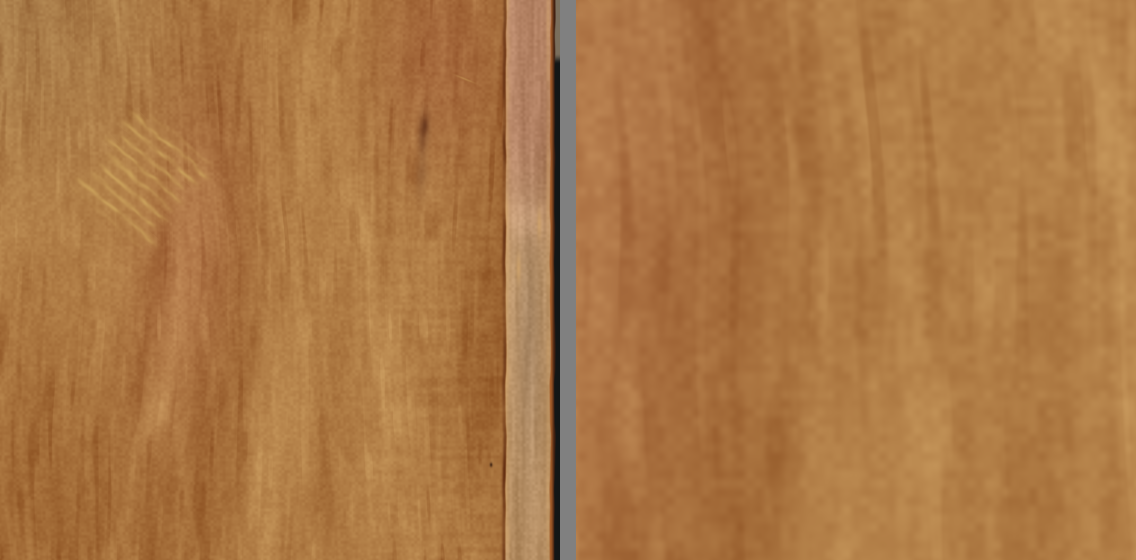
Left, the full canvas; right, a detail of the centre.
A three.js fragment shader for this texture:

```glsl
varying vec2 vUv;

#define DARK_WOOD vec3(0.565, 0.335, 0.145)
#define LIGHT_WOOD vec3(0.775, 0.590, 0.355)
#define ROSE_TINT vec3(0.010, -0.014, 0.016)
#define SCRATCH_COLOR vec3(0.800, 0.640, 0.360)
#define GAP_COLOR vec3(0.075, 0.085, 0.085)
#define BOARD_EDGE 0.904
#define STRIP_EDGE 0.983
#define GAP_EDGE 0.991
#define GRAIN_CONTRAST 0.50
#define STREAK_CONTRAST 0.22
#define SCRATCH_SPACING 0.0215
#define SOFT 0.0018

float hash(vec2 p) {
  vec3 q = fract(vec3(p.xyx) * 0.1031);
  q += dot(q, q.yzx + 33.33);
  return fract((q.x + q.y) * q.z);
}

float noise(vec2 p) {
  vec2 cell = floor(p), f = fract(p);
  f = f * f * (3.0 - 2.0 * f);
  return mix(mix(hash(cell), hash(cell + vec2(1.0, 0.0)), f.x),
             mix(hash(cell + vec2(0.0, 1.0)), hash(cell + 1.0), f.x), f.y);
}

// Soft elliptical patch; lean shifts x with height
float patchAt(vec2 p, vec2 center, vec2 radius, float lean) {
  vec2 d = p - center;
  d.x -= lean * d.y;
  d /= radius;
  return exp(-dot(d, d));
}

// Vertical fibres at three scales, centred on zero
float fibres(vec2 p) {
  float g = 0.32 * noise(p * vec2(26.0, 3.5));
  g += 0.36 * noise(p * vec2(64.0, 8.0) + 17.0);
  g += 0.32 * noise(p * vec2(140.0, 17.0) + 41.0);
  return g - 0.5;
}

// Sparse broken streaks: pale ones positive, dark ones negative
float streaks(vec2 p) {
  float pale = smoothstep(0.66, 0.92, noise(p * vec2(105.0, 12.0) + 73.0));
  float dark = smoothstep(0.64, 0.92, noise(p * vec2(88.0, 10.0) + 29.0));
  float zone = noise(p * vec2(9.0, 5.0) + 11.0);
  return 0.75 * pale * (1.2 - zone) - 1.2 * dark * (0.2 + zone);
}

// Broad light and dark figure of the board
float figure(vec2 p) {
  float t = 0.50 + 0.03 * sin(p.x * 31.0 + 2.0 * sin(p.y * 3.0));
  t -= 0.19 * patchAt(p, vec2(0.395, 0.45), vec2(0.055, 0.60), 0.06);
  t -= 0.18 * patchAt(p, vec2(0.395, 0.87), vec2(0.020, 0.13), 0.05);
  t -= 0.24 * patchAt(p, vec2(0.252, 0.38), vec2(0.022, 0.24), 0.12);
  t += 0.15 * patchAt(p, vec2(0.305, 0.42), vec2(0.036, 0.26), 0.13);
  t -= 0.19 * patchAt(p, vec2(0.08, 0.08), vec2(0.20, 0.22), 0.0);
  t += 0.10 * patchAt(p, vec2(0.06, 0.75), vec2(0.20, 0.30), 0.0);
  t += 0.25 * patchAt(p, vec2(0.50, 0.25), vec2(0.055, 0.42), 0.06);
  t += 0.20 * patchAt(p, vec2(0.68, 0.32), vec2(0.10, 0.40), 0.0);
  t += 0.14 * patchAt(p, vec2(0.57, 0.90), vec2(0.06, 0.25), 0.1);
  t -= 0.20 * patchAt(p, vec2(0.88, 0.55), vec2(0.07, 0.50), 0.0);
  t -= 0.16 * patchAt(p, vec2(0.77, 0.95), vec2(0.10, 0.20), 0.0);
  // Pale arch around a darker heart
  vec2 arch = (p - vec2(0.285, 0.06)) / vec2(0.048, 0.21);
  float rim = length(arch) - 1.0;
  t += 0.16 * exp(-rim * rim * 30.0) - 0.24 * exp(-dot(arch, arch) * 1.8);
  return t;
}

vec3 board(vec2 p) {
  vec2 bent = p + vec2(0.010 * sin(p.y * 5.0 + p.x * 7.0), 0.0);
  bent.x += 0.006 * (noise(p * vec2(7.0, 9.0)) - 0.5);
  float t = figure(bent) + GRAIN_CONTRAST * fibres(bent) + STREAK_CONTRAST * streaks(bent);
  // Irregular cross ripple, strongest on the right
  float ripple = noise(p * vec2(14.0, 115.0)) - 0.5;
  t += 0.17 * ripple * smoothstep(0.45, 0.85, p.x) * smoothstep(1.0, 0.5, p.y);
  // Fine mottling
  t += 0.19 * (noise(p * 190.0) - 0.5) + 0.10 * (noise(p * 90.0 + 31.0) - 0.5);
  vec3 color = mix(DARK_WOOD, LIGHT_WOOD, clamp(t, -0.25, 1.15));
  float rose = patchAt(p, vec2(0.79, 0.90), vec2(0.12, 0.20), 0.0)
             + patchAt(p, vec2(0.34, 0.55), vec2(0.10, 0.30), 0.1);
  color += ROSE_TINT * rose;
  color += vec3(-0.02, 0.01, 0.025) * patchAt(p, vec2(0.0, 1.0), vec2(0.30), 0.0);
  // Knot with a fading tail
  float knot = 0.75 * patchAt(bent, vec2(0.760, 0.768), vec2(0.008, 0.030), 0.0)
             + 0.35 * patchAt(bent, vec2(0.760, 0.690), vec2(0.009, 0.040), 0.0);
  color = mix(color, vec3(0.34, 0.16, 0.08), knot * (0.6 + 0.5 * noise(p * vec2(150.0, 45.0))));
  return mix(color, vec3(0.20, 0.10, 0.05), 0.8 * patchAt(p, vec2(0.877, 0.170), vec2(0.0025, 0.004), 0.0));
}

// Parallel scuffs with ragged ends, plus one short nick
float scratches(vec2 p) {
  vec2 d = p - vec2(0.253, 0.685);
  vec2 q = vec2(dot(d, vec2(0.76, -0.65)), dot(d, vec2(0.65, 0.76)));
  q.y += 0.006 * (noise(q * 40.0 + 5.0) - 0.5);
  float row = q.y / SCRATCH_SPACING;
  float id = floor(row);
  float stroke = exp(-pow((fract(row) - 0.5) / 0.20, 2.0));
  float reach = 0.082 + 0.024 * hash(vec2(id + 20.0, 3.0));
  float extent = 1.0 - smoothstep(reach - 0.030, reach, abs(q.x + 0.022 * (hash(vec2(id + 20.0, 8.0)) - 0.5)));
  extent *= 1.0 - smoothstep(0.080, 0.105, abs(q.y));
  float wear = 0.15 + 0.95 * noise(q * vec2(60.0, 150.0) + 60.0);
  float nick = patchAt(p.yx, vec2(0.859, 0.830), vec2(0.002, 0.016), -0.4);
  return extent * (stroke * wear + 0.14) + 0.6 * nick;
}

vec3 strip(vec2 p) {
  float across = (p.x - BOARD_EDGE) / (STRIP_EDGE - BOARD_EDGE);
  vec3 color = mix(vec3(0.725, 0.570, 0.400), vec3(0.700, 0.505, 0.385), smoothstep(0.50, 0.78, p.y));
  color += 0.07 * patchAt(p, vec2(0.93, 0.61), vec2(0.05, 0.035), 0.0);
  color -= vec3(0.07, 0.05, 0.02) * patchAt(p, vec2(0.945, 0.40), vec2(0.022, 0.22), 0.0);
  color += 0.20 * fibres(p * vec2(1.3, 0.5) + 4.0) + 0.05 * (noise(p * 190.0) - 0.5);
  float rim = exp(-across * across * 190.0) + 0.6 * exp(-pow((across - 0.95) / 0.05, 2.0));
  rim *= 0.35 + 0.9 * noise(vec2(p.x * 90.0, p.y * 24.0));
  float chips = patchAt(p, vec2(0.963, 0.60), vec2(0.004, 0.025), 0.0)
              + patchAt(p, vec2(0.926, 0.52), vec2(0.004, 0.025), 0.0);
  return mix(color, vec3(0.83, 0.65, 0.42), clamp(0.65 * rim + 0.7 * chips, 0.0, 0.9));
}

void main() {
  vec2 p = vUv;
  float wobble = 0.003 * (noise(vec2(p.y * 32.0, 2.0)) - 0.5);
  vec3 color = mix(board(p), SCRATCH_COLOR, clamp(0.75 * scratches(p), 0.0, 0.85));
  // Dark seam, side strip, outer lip and gap
  float seam = exp(-pow((p.x - BOARD_EDGE + 0.003 + wobble) / 0.0035, 2.0));
  color = mix(color, vec3(0.38, 0.17, 0.06), seam * (0.25 + 0.70 * noise(vec2(p.y * 19.0, 9.0))));
  color = mix(color, strip(p), smoothstep(-SOFT, SOFT, p.x - BOARD_EDGE + wobble));
  vec3 lip = mix(vec3(0.64, 0.36, 0.16), vec3(0.25, 0.12, 0.06), smoothstep(STRIP_EDGE, GAP_EDGE, p.x));
  color = mix(color, lip, smoothstep(-SOFT, SOFT, p.x - STRIP_EDGE + wobble));
  vec3 gap = mix(GAP_COLOR, vec3(0.48, 0.43, 0.36), smoothstep(0.885, 0.905, p.y));
  color = mix(color, gap, smoothstep(-SOFT, SOFT, p.x - GAP_EDGE + wobble));
  gl_FragColor = vec4(color, 1.0);
}
```
